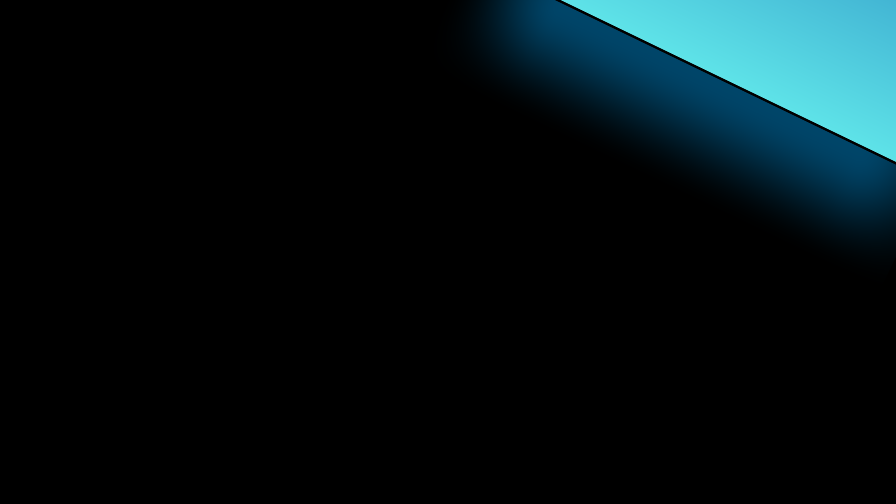
A WebGL 1 fragment shader for this background:

```glsl
precision highp float;

uniform vec2 u_resolution;

const vec3 GLOW_BLUE = vec3(0.0, 0.27, 0.41);
const vec3 PANEL_CYAN = vec3(0.37, 0.89, 0.91);
const vec3 PANEL_BLUE = vec3(0.26, 0.71, 0.83);

// Coordinates along the edge (x) and downward away from it (y)
vec2 edgeSpace(vec2 p, vec2 start, vec2 dir) {
  vec2 q = p - start;
  return vec2(dot(q, dir), dot(q, vec2(dir.y, -dir.x)));
}

// Antialiased step, one pixel wide
float softStep(float edge, float x, float pixel) {
  return smoothstep(edge - 0.5 * pixel, edge + 0.5 * pixel, x);
}

// Soft band below the edge, trimmed at its far end
float bandGlow(vec2 e, float depth, float pixel) {
  float below = 1.0 - smoothstep(0.01, depth, e.y);
  float nearEnd = smoothstep(-0.205, 0.015, e.x);
  float farEnd = 1.0 - smoothstep(0.67, 0.92, e.x);
  float trim = 1.0 - softStep(0.826, e.x, pixel);
  return below * nearEnd * farEnd * trim;
}

// Cyan surface that deepens away from the edge
vec3 panelColor(float height, float extent) {
  return mix(PANEL_CYAN, PANEL_BLUE, clamp(height / extent, 0.0, 1.0));
}

void main() {
  float pixel = 1.0 / u_resolution.y;
  vec2 p = gl_FragCoord.xy * pixel;
  vec2 e = edgeSpace(p, vec2(1.1065, 1.0), normalize(vec2(0.6713, -0.3241)));

  // Glow and panel, separated by a thin black seam
  float seam = 0.0025;
  vec3 color = GLOW_BLUE * bandGlow(e, 0.245, pixel);
  color *= softStep(seam, e.y, pixel);
  color += panelColor(-e.y, 0.292) * softStep(seam, -e.y, pixel);

  gl_FragColor = vec4(color, 1.0);
}
```
